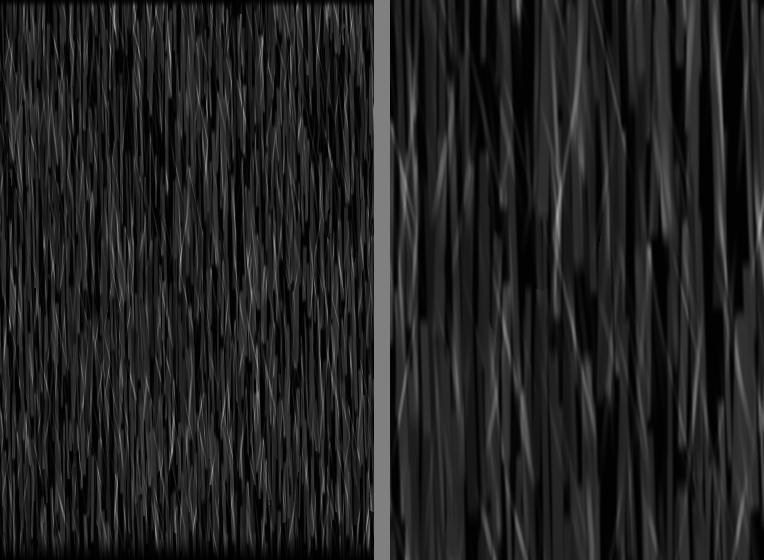
Left, the full canvas; right, a detail of the centre.
This texture is drawn by a WebGL 2 fragment shader. Its source:

```glsl
#version 300 es
precision highp float;
// Dense dark fibres: flat grey, nearly vertical bands over black, crossed by
// thin tapered slanted hairs. Every layer is a sheared grid of columns, cut
// into lengths, with one randomly placed fibre per cell.

uniform vec2 u_resolution;
out vec4 fragColor;

float hash(vec2 p) {
    return fract(sin(dot(p, vec2(127.1, 311.7))) * 43758.5453);
}

float noise(vec2 p) {
    vec2 cell = floor(p);
    vec2 f = fract(p);
    f = f * f * (3.0 - 2.0 * f);
    float low = mix(hash(cell), hash(cell + vec2(1.0, 0.0)), f.x);
    float high = mix(hash(cell + vec2(0.0, 1.0)), hash(cell + vec2(1.0, 1.0)), f.x);
    return mix(low, high, f.y);
}

// Returns coverage in x and a random shade in y.
// size = column spacing and cell length; widths = smallest and largest half width.
vec2 fibre(vec2 p, float slant, vec2 size, vec2 widths, float density,
           float taper, float softness, float seed) {
    p.x += slant * p.y;
    float column = floor(p.x / size.x);
    float along = p.y / size.y + 7.0 * hash(vec2(column, seed));
    vec2 id = vec2(column, floor(along)) + seed * vec2(3.7, 9.1);
    along = fract(along);

    // Across the fibre: stay inside the column
    float halfWidth = mix(widths.x, widths.y, hash(id + 0.31));
    float centre = size.x * mix(0.27, 0.73, hash(id + 0.57));
    float offset = abs(p.x - column * size.x - centre);
    float across = 1.0 - smoothstep(halfWidth - softness, halfWidth + softness, offset);

    // Along the fibre: random ends, faded over the taper
    float start = 0.25 * hash(id + 0.73);
    float end = 1.0 - 0.25 * hash(id + 0.89);
    float ends = smoothstep(start, start + taper, along)
               * (1.0 - smoothstep(end - taper, end, along));

    float present = step(hash(id + 0.13), density);
    return vec2(across * ends * present, hash(id + 0.41));
}

// Wide flat bands, laid over each other
float bands(vec2 p, float density, float softness) {
    float light = 0.008;
    for (int i = 0; i < 6; i++) {
        float seed = float(i) + 1.0;
        float slant = mix(-0.025, 0.035, hash(vec2(seed, 4.2)));
        vec2 size = vec2(0.0135 + 0.0006 * seed, mix(0.18, 0.34, hash(vec2(seed, 8.6))));
        vec2 band = fibre(p, slant, size, vec2(0.0013, 0.0034), density,
                          0.06, softness, seed);
        light = mix(light, mix(0.085, 0.215, band.y), 0.9 * band.x);
    }
    return light;
}

// Fine bright hairs, most of them leaning to the left as they rise
float hairs(vec2 p, float softness) {
    float light = 0.0;
    for (int i = 0; i < 14; i++) {
        float seed = float(i) + 21.0;
        float lean = mix(0.03, 0.27, hash(vec2(seed, 2.3)));
        float slant = i % 3 == 2 ? -0.65 * lean : lean;
        vec2 size = vec2(mix(0.016, 0.026, hash(vec2(seed, 5.9))),
                         mix(0.10, 0.21, hash(vec2(seed, 6.4))));
        vec2 hair = fibre(p, slant, size, vec2(0.0007, 0.0016), 0.6,
                          0.32, softness, seed);
        light += hair.x * mix(0.04, 0.28, hair.y * hair.y);
    }
    return light;
}

void main() {
    vec2 p = gl_FragCoord.xy / u_resolution.y;
    float softness = max(0.0011, 0.6 / u_resolution.y);

    // Gaps open in patches and towards the bottom
    float patches = noise(p * vec2(16.0, 5.0));
    float density = mix(0.62, 0.92, patches) * mix(0.6, 1.0, smoothstep(0.0, 0.22, p.y));

    float light = bands(p, density, softness);
    light += hairs(p, softness) * (0.4 + 3.6 * light);

    // Dark rim at the top and bottom
    light *= smoothstep(-0.01, 0.05, p.y) * (1.0 - 0.85 * smoothstep(0.985, 1.0, p.y));
    fragColor = vec4(vec3(min(light, 0.65)), 1.0);
}
```
